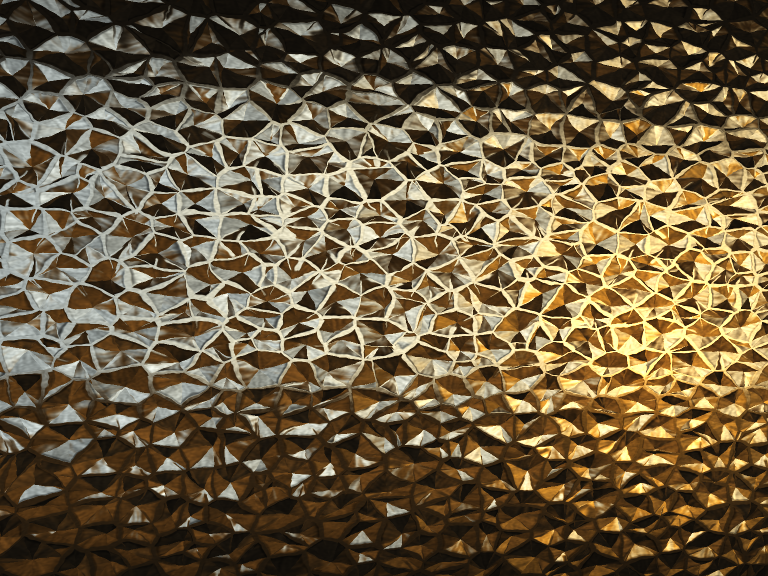
Reproduce this texture procedurally as a Shadertoy shader.

```glsl
#define CELLS vec2(14.5, 20.5)   // pyramids per unit at the left side
#define REFRACTION 0.37          // how far a facet bends the view
#define GROOVE 0.05              // half width of the flat seams
#define ROUGHNESS 0.09           // ripples on the facets
#define SUN vec2(1.13, 0.41)
#define SHADOW vec3(0.115, 0.095, 0.065)
#define BROWN vec3(0.37, 0.25, 0.11)
#define GOLD vec3(0.66, 0.51, 0.24)
#define SILVER vec3(0.63, 0.66, 0.65)
#define CREAM vec3(0.93, 0.89, 0.75)

vec3 hash3(vec2 p) {
    vec3 h = fract(p.xyx * vec3(0.1031, 0.1030, 0.0973));
    h += dot(h, h.yxz + 33.33);
    return fract((h.xxy + h.yzz) * h.zyx);
}

float gradientNoise(vec2 p) {
    vec2 i = floor(p), f = fract(p);
    vec2 u = f * f * f * (f * (f * 6.0 - 15.0) + 10.0);
    vec4 corner;
    for (int k = 0; k < 4; k++) {
        vec2 o = vec2(k & 1, k >> 1);
        corner[k] = dot(hash3(i + o).xy * 2.0 - 1.0, f - o);
    }
    return mix(mix(corner.x, corner.y, u.x), mix(corner.z, corner.w, u.x), u.y);
}

vec2 noise2(vec2 p) {
    return vec2(gradientNoise(p), gradientNoise(p + 37.7));
}

// Site of a cell in xy, its size weight in z
vec3 siteOf(vec2 cell) {
    vec3 h = hash3(cell);
    return vec3(cell + h.xy, 0.42 * h.z * h.z);
}

// Light behind the glass: dark top, bright band, brown ground, low sun
vec3 backlight(vec2 p, float steepness) {
    float right = smoothstep(0.55, 1.3, p.x);
    float lower = 0.27 + 0.10 * steepness;
    float upper = 0.76 - 0.08 * p.x - 0.06 * steepness;
    float band = smoothstep(lower, lower + 0.13, p.y)
               * (1.0 - smoothstep(upper, upper + 0.2, p.y));
    vec3 sky = mix(SILVER, CREAM, smoothstep(0.0, 0.65, p.x));
    sky = mix(sky, SILVER, 0.65 * steepness * (1.0 - 0.6 * right));
    sky = mix(sky, GOLD * 1.2, 0.35 * right);
    vec3 ground = mix(BROWN, GOLD, 0.45 * right * smoothstep(0.0, 0.3, p.y));
    ground = mix(SHADOW, ground, smoothstep(-0.2, 0.16, p.y));
    vec3 ceiling = mix(SHADOW, BROWN, 0.6 * steepness * (1.0 - smoothstep(0.8, 1.1, p.y)));
    ground = mix(ground, ceiling, smoothstep(0.5, 0.8, p.y));
    ground = mix(SHADOW, ground, 0.35 + 0.65 * steepness);
    vec2 toSun = p - SUN;
    float glow = exp(-30.0 * dot(toSun, toSun));
    return mix(ground, sky, band) + vec3(0.34, 0.22, 0.05) * glow;
}

vec3 glass(vec2 p) {
    // Cells shrink toward the right
    vec2 q = vec2(p.x * (1.0 + 0.2 * p.x), (p.y - 0.5) * (1.0 + 0.33 * p.x)) * CELLS;
    q += 0.2 * noise2(q * 1.1) + 0.04 * noise2(q * 5.0);

    // Owning pyramid: weighted nearest site
    vec2 base = floor(q), cell = base;
    vec3 site = vec3(0.0);
    float nearest = 1e3;
    for (int y = -2; y <= 2; y++)
    for (int x = -2; x <= 2; x++) {
        vec2 c = base + vec2(x, y);
        vec3 s = siteOf(c);
        float d = dot(q - s.xy, q - s.xy) - s.z;
        if (d < nearest) { nearest = d; cell = c; site = s; }
    }

    // Facet under the point, the runner-up, and distance to the seam
    float highest = -1e3, second = -1e3, seam = 1e3;
    vec2 facing = vec2(0.0, 1.0), other = cell;
    for (int y = -2; y <= 2; y++)
    for (int x = -2; x <= 2; x++) {
        if (x == 0 && y == 0) continue;
        vec2 c = cell + vec2(x, y);
        vec3 s = siteOf(c);
        vec2 d = s.xy - site.xy;
        float reach = max(0.5 * (dot(d, d) + site.z - s.z), 0.02);
        float along = dot(q - site.xy, d);
        float height = along / reach;
        seam = min(seam, (reach - along) / length(d));
        if (height > highest) {
            second = highest;
            highest = height;
            facing = normalize(d);
            other = c;
        } else second = max(second, height);
    }

    // Tilt of the facet, flattened in the seam and on some ridges
    vec3 facet = hash3(cell * 5.0 + other);
    float width = GROOVE * mix(0.5, 1.7, facet.z) * (1.0 + 1.2 * gradientNoise(q * 1.7 + 9.0));
    float steepness = smoothstep(width * 0.7, width * 1.4, seam);
    float ridge = 1.0 - smoothstep(0.02, 0.09, highest - second);
    steepness *= 1.0 - 0.7 * ridge * step(0.6, facet.y) * smoothstep(0.2, 0.5, highest);
    vec2 tilt = facing * vec2(0.75, 1.15) * mix(0.5, 1.15, facet.x);

    // Ripples, with streaks that run down the slope
    vec2 local = q - site.xy;
    vec2 slope = vec2(dot(local, facing) * 1.6, dot(local, vec2(-facing.y, facing.x)) * 7.0);
    vec2 streak = noise2(slope + 40.0 * facet.xy);
    vec2 ripple = noise2(q * vec2(2.2, 3.0)) + 0.9 * streak;
    vec2 view = p - REFRACTION * tilt * steepness - ROUGHNESS * ripple * (0.3 + steepness);
    vec3 color = backlight(view, steepness);

    // Facet brightness, dark rim beside the seam, fine grain
    color *= mix(1.0, mix(0.78, 1.16, facet.y), steepness);
    float rim = steepness * (1.0 - smoothstep(width * 1.4, width * 2.6, seam));
    color *= 1.0 - 0.5 * rim * facet.x;
    color *= 1.0 + 0.4 * streak.x * steepness + 0.2 * gradientNoise(q * vec2(9.0, 13.0));

    // Sun bloom and darkened border
    float sunDistance = length((p - SUN) * vec2(1.0, 0.8));
    color += color * vec3(0.38, 0.25, 0.03) * exp(-6.0 * sunDistance);
    color *= 1.0 - 0.22 * smoothstep(0.32, 0.52, abs(p.y - 0.5));
    return color;
}

void mainImage(out vec4 fragColor, in vec2 fragCoord) {
    // Four samples smooth the facet edges
    vec3 color = vec3(0.0);
    for (int k = 0; k < 4; k++) {
        vec2 offset = vec2(k & 1, k >> 1) * 0.5 - 0.25;
        color += glass((fragCoord + offset) / iResolution.y);
    }
    color *= 0.25;
    color = mix(color, smoothstep(0.0, 1.0, color), 0.25);
    fragColor = vec4(clamp(color, 0.0, 1.0), 1.0);
}
```
